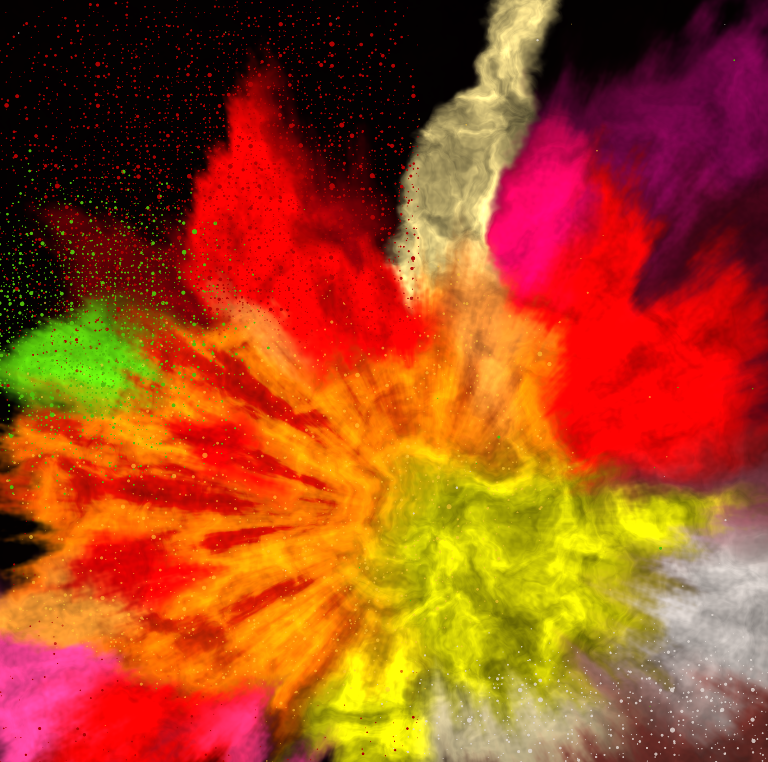
Write a Shadertoy shader that draws this background.

```glsl
const vec3 RED = vec3(0.97, 0.01, 0.01);
const vec3 DARK_RED = vec3(0.42, 0.0, 0.02);
const vec3 MAROON = vec3(0.27, 0.02, 0.09);
const vec3 PURPLE = vec3(0.50, 0.02, 0.32);
const vec3 MAGENTA = vec3(0.90, 0.02, 0.36);
const vec3 PINK = vec3(0.95, 0.25, 0.56);
const vec3 CREAM = vec3(0.74, 0.67, 0.42);
const vec3 PEACH = vec3(1.0, 0.62, 0.27);
const vec3 EMBER = vec3(0.98, 0.30, 0.01);
const vec3 ORANGE = vec3(1.0, 0.60, 0.02);
const vec3 LIME = vec3(0.78, 0.77, 0.02);
const vec3 GREEN = vec3(0.38, 0.86, 0.05);
const vec3 SMOKE = vec3(0.74, 0.71, 0.69);

vec2 hash2(vec2 p) {
    vec3 q = fract(p.xyx * vec3(0.1031, 0.1030, 0.0973));
    q += dot(q, q.yzx + 33.33);
    return fract((q.xx + q.yz) * q.zy);
}

float corner(vec2 cell, vec2 f, vec2 k) {
    float a = 6.2832 * hash2(cell + k).x;
    return dot(vec2(cos(a), sin(a)), f - k);
}

float gradientNoise(vec2 p) {
    vec2 i = floor(p), f = fract(p);
    vec2 u = f * f * f * (f * (f * 6.0 - 15.0) + 10.0);
    return mix(mix(corner(i, f, vec2(0, 0)), corner(i, f, vec2(1, 0)), u.x),
               mix(corner(i, f, vec2(0, 1)), corner(i, f, vec2(1, 1)), u.x), u.y);
}

float fbm(vec2 p) {
    float sum = 0.0, amp = 0.6;
    for (int i = 0; i < 5; i++) {
        sum += amp * gradientNoise(p);
        p = mat2(1.6, 1.2, -1.2, 1.6) * p + 7.3;
        amp *= 0.52;
    }
    return sum;
}

// Soft tilted ellipse
float puff(vec2 p, vec2 center, vec2 radii, float tilt, float soft) {
    float c = cos(tilt), s = sin(tilt);
    vec2 q = mat2(c, -s, s, c) * (p - center) / radii;
    return 1.0 - smoothstep(1.0 - soft, 1.0 + soft, length(q));
}

// Scattered grains, one candidate per grid cell
float specks(vec2 p, float scale, float density) {
    vec2 cell = floor(p * scale), h = hash2(cell + 41.0);
    float size = 0.08 + 0.2 * h.x * h.y, aa = scale / iResolution.y;
    float d = length(fract(p * scale) - 0.3 - 0.4 * h);
    float on = step(hash2(cell + 97.0).x, density);
    return on * (1.0 - smoothstep(size - 0.5 * aa, size + 0.5 * aa, d));
}

void blend(inout vec3 col, vec3 tint, float mask) {
    col = mix(col, tint, clamp(mask, 0.0, 1.0));
}

void mainImage(out vec4 fragColor, in vec2 fragCoord) {
    vec2 p = fragCoord / iResolution.y;

    // Radial streaks and turbulent displacement
    vec2 ray = p - vec2(0.56, 0.32);
    float reach = length(ray);
    vec2 dir = ray / max(reach, 0.001);
    float streak = fbm(dir * 5.0 + ray * 4.0) * smoothstep(0.03, 0.25, reach);
    vec2 swirl = vec2(fbm(p * 7.0), fbm(p * 7.0 + 19.0));
    float detail = fbm(p * 17.0 + swirl * 2.0);
    float grain = gradientNoise(p * 130.0);
    vec2 w = p + swirl * 0.07 + ray * streak * 0.4 + dir * grain * 0.012;

    // Dark haze and violet drift
    vec3 col = vec3(0.012, 0.002, 0.003);
    blend(col, MAROON, puff(w, vec2(0.93, 0.64), vec2(0.29, 0.25), 0.0, 0.5));
    blend(col, PURPLE, 0.9 * puff(w, vec2(0.97, 0.86), vec2(0.18, 0.09), 0.6, 0.6));
    blend(col, PURPLE, 0.5 * puff(w, vec2(0.76, 0.82), vec2(0.12, 0.07), 0.3, 0.7));

    // Red clouds
    blend(col, DARK_RED, puff(w, vec2(0.24, 0.64), vec2(0.14, 0.09), 0.0, 0.5));
    blend(col, DARK_RED * 1.3, puff(w, vec2(0.43, 0.66), vec2(0.08, 0.15), 0.25, 0.45));
    blend(col, RED, puff(w, vec2(0.33, 0.70), vec2(0.085, 0.16), 0.1, 0.3));
    blend(col, RED, 0.9 * puff(w, vec2(0.77, 0.65), vec2(0.09, 0.12), 0.4, 0.4));
    blend(col, MAGENTA, puff(w, vec2(0.71, 0.71), vec2(0.045, 0.10), -0.1, 0.5));
    blend(col, RED, puff(w, vec2(0.81, 0.50), vec2(0.19, 0.15), -0.3, 0.35));

    // Rising column
    vec2 b = p + swirl * 0.07 + detail * 0.025;
    float axis = 0.597 + 0.088 * smoothstep(0.72, 1.0, b.y);
    float halfWidth = mix(0.078, 0.041, smoothstep(0.64, 1.0, b.y));
    float column = 1.0 - smoothstep(-0.012, 0.012, abs(b.x - axis) - halfWidth);
    column *= smoothstep(0.56, 0.66, b.y);
    blend(col, CREAM * (1.0 + 0.9 * detail + 0.5 * swirl.x), column);

    // Corner powder
    blend(col, PINK, puff(w, vec2(0.04, 0.09), vec2(0.17, 0.13), 0.0, 0.4));
    blend(col, RED, puff(w, vec2(0.22, 0.04), vec2(0.13, 0.08), 0.0, 0.5));
    blend(col, vec3(0.48, 0.23, 0.27), puff(w, vec2(0.99, 0.34), vec2(0.18, 0.07), 0.2, 0.6));
    blend(col, vec3(0.36, 0.15, 0.13), puff(w, vec2(0.86, 0.09), vec2(0.28, 0.20), 0.0, 0.4));
    blend(col, SMOKE, puff(w, vec2(0.95, 0.19), vec2(0.14, 0.11), 0.4, 0.5));
    blend(col, mix(SMOKE, CREAM, 0.6), puff(w, vec2(0.64, 0.05), vec2(0.16, 0.08), 0.0, 0.5));

    // Burning body
    float body = puff(w, vec2(0.35, 0.33), vec2(0.33, 0.25), 0.0, 0.12);
    body = max(body, puff(w, vec2(0.62, 0.46), vec2(0.12, 0.18), 0.15, 0.3));
    body = max(body, puff(w, vec2(0.07, 0.41), vec2(0.11, 0.05), -0.2, 0.3));
    float heat = 0.55 + 1.7 * streak + 0.7 * detail + 0.5 * (p.x - 0.4);
    blend(col, mix(EMBER, ORANGE, clamp(heat, 0.0, 1.0)), body);
    float vein = smoothstep(0.06, 0.22, -streak - 0.4 * detail);
    blend(col, RED, 0.85 * vein * puff(p, vec2(0.27, 0.37), vec2(0.22, 0.20), 0.0, 0.4));
    blend(col, RED, puff(w, vec2(0.29, 0.41), vec2(0.045, 0.075), 0.6, 0.6));
    blend(col, RED, puff(w, vec2(0.19, 0.265), vec2(0.065, 0.035), -0.2, 0.5));
    blend(col, RED, puff(w, vec2(0.47, 0.585), vec2(0.11, 0.065), -0.1, 0.4));
    blend(col, PEACH, 0.8 * puff(w, vec2(0.645, 0.57), vec2(0.05, 0.12), 0.0, 0.6));
    blend(col, PEACH, 0.7 * puff(w, vec2(0.35, 0.57), vec2(0.06, 0.025), -0.6, 0.6));
    blend(col, mix(PEACH, ORANGE, 0.3), puff(w, vec2(0.10, 0.21), vec2(0.10, 0.045), 0.1, 0.4));
    blend(col, PINK, 0.7 * puff(w, vec2(0.34, 0.02), vec2(0.09, 0.05), 0.0, 0.6));

    // Lime and green bursts
    vec3 lime = LIME * (1.0 + 0.6 * detail);
    blend(col, lime, puff(w, vec2(0.65, 0.24), vec2(0.175, 0.165), 0.0, 0.35));
    blend(col, lime, puff(w, vec2(0.88, 0.31), vec2(0.11, 0.035), 0.3, 0.6));
    blend(col, lime * 1.08, puff(w, vec2(0.49, 0.05), vec2(0.065, 0.10), 0.0, 0.5));
    blend(col, GREEN, puff(w, vec2(0.125, 0.53), vec2(0.08, 0.055), 0.4, 0.6));

    // Powder relief, then flying grains
    col *= 1.0 + 0.55 * streak + 0.45 * detail + 0.1 * grain;
    float redDust = puff(p, vec2(0.30, 0.73), vec2(0.27, 0.25), 0.0, 0.6);
    float greenDust = puff(p, vec2(0.11, 0.57), vec2(0.16, 0.15), 0.0, 0.7);
    float whiteDust = puff(p, vec2(0.86, 0.06), vec2(0.26, 0.09), 0.0, 0.6);
    for (int i = 0; i < 3; i++) {
        float scale = 75.0 + 45.0 * float(i);
        vec2 q = p + 0.37 * float(i);
        blend(col, RED * 0.7, specks(q, scale, 0.03 + 0.4 * redDust) * (1.0 - body) * step(p.x, 0.55));
        blend(col, GREEN * 0.85, specks(q + 3.1, scale, 0.5 * greenDust));
        blend(col, vec3(1.0, 0.78, 0.2), 0.6 * specks(q + 5.7, scale, 0.10 * body));
        blend(col, SMOKE * 1.2, 0.8 * specks(q + 8.3, scale, 0.2 * whiteDust));
    }
    fragColor = vec4(clamp(col, 0.0, 1.0), 1.0);
}
```
